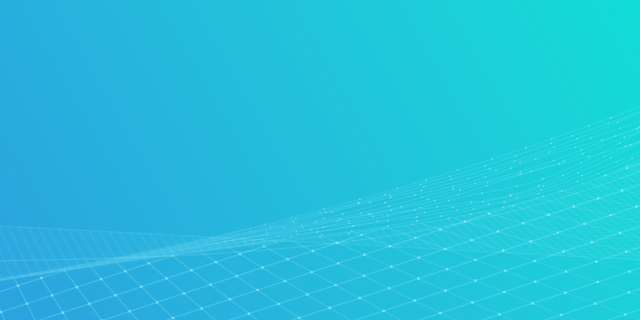
A Shadertoy shader for this background:

```glsl
float hash(float n) {
    return fract(sin(n * 127.1) * 43758.55);
}

// One-dimensional gradient noise
float gradientNoise(float x) {
    float i = floor(x), f = x - i;
    float a = (hash(i) * 2.0 - 1.0) * f;
    float b = (hash(i + 1.0) * 2.0 - 1.0) * (f - 1.0);
    return mix(a, b, f * f * f * (f * (f * 6.0 - 15.0) + 10.0));
}

// Edges of the folded sheet
float crest(float x) { return 0.13 + 0.158 * x + 0.055 * x * x; }
float fold(float x) { return 0.122 + 0.16 * x + 0.0295 * x * x * x * (x - 1.754); }
float horizon(float x) { return 0.294 - 0.053 * x; }
float swell(float x) { return 0.185 + 0.02 * x + 0.03 * x * x * x; }

float strand(float x, float t) {
    float sway = gradientNoise(x * 2.2 + t * 91.0) * 0.035 * x;
    return mix(crest(x), fold(x), t) + sway * sin(3.1416 * t);
}

float softDisc(float d, float radius) {
    float px = 1.0 / iResolution.y;
    return 1.0 - smoothstep(radius - px * 0.6, radius + px * 0.6, d);
}

float stroke(float d, float width) {
    return 1.0 - smoothstep(0.0, 1.2 / iResolution.y, abs(d) - width);
}

// Lines where the coordinate c crosses whole numbers
float gridLine(float c, float width) {
    float slope = length(vec2(dFdx(c), dFdy(c))) * iResolution.y;
    float d = abs(fract(c + 0.5) - 0.5) / max(slope, 0.001);
    return stroke(d, width) * (1.0 - smoothstep(0.25, 0.8, slope / iResolution.y) * 0.7);
}

// Round dots at the crossings of a warped grid
float gridDots(vec2 q, float radius) {
    mat2 warp = mat2(dFdx(q), dFdy(q));
    vec2 offset = inverse(warp) * (fract(q + 0.5) - 0.5);
    return softDisc(length(offset) / iResolution.y, radius);
}

void mainImage(out vec4 fragColor, in vec2 fragCoord) {
    vec2 p = fragCoord / iResolution.y;
    p.x *= 2.0 * iResolution.y / iResolution.x;
    float x = p.x, y = p.y;

    // Diagonal blue to turquoise gradient
    float t = dot(p, vec2(0.87, 0.5)) / 2.24;
    vec3 color = mix(vec3(0.165, 0.635, 0.875), vec3(0.115, 0.865, 0.845), t);
    color.r -= 0.05 * t * t * t * t;

    // Wide perspective grid on the near side
    float depth = 0.219 - y;
    float column = (x - 0.5 * depth) / (1.0 + 1.6 * depth);
    vec2 floorGrid = vec2(column * 13.7 / (1.0 + 0.34 * column),
                          (1.0 - y + 0.33 * x) * 15.36);
    float floorMask = 1.0 - smoothstep(-0.015, 0.01, y - fold(x));
    float rows = gridLine(floorGrid.y, 0.0002) * 0.27;
    float columns = gridLine(floorGrid.x, 0.0002) * mix(0.28, 0.1, x * 0.5);
    float light = max(rows, columns) * floorMask;
    float dots = gridDots(floorGrid, 0.0042) * floorMask * 0.52;

    // Fine mesh between the fold and the far edge
    float low = min(fold(x), horizon(x)), high = max(fold(x), horizon(x));
    float meshMask = smoothstep(low - 0.003, low + 0.003, y)
                   * (1.0 - smoothstep(high - 0.003, high + 0.003, y));
    float span = sqrt(pow(horizon(x) - fold(x), 2.0) + 0.0016);
    float meshRows = gridLine((y - horizon(x)) / span * 26.0, 0.0002);
    float meshColumns = gridLine((x + (0.5 + 0.6 * x) * y) * 28.0, 0.0002);
    light += meshMask * (meshRows * 0.06 + meshColumns * 0.1 + 0.02);
    light += stroke(y - horizon(x), 0.0003) * 0.12;
    light += stroke(y - swell(x), 0.0005) * 0.16;

    // Bundle of strands with scattered dots
    float strandLight = mix(0.04, 0.16, smoothstep(0.0, 1.2, x));
    for (int i = 0; i < 14; i++) {
        float s = float(i) / 13.0;
        light += stroke(y - strand(x, s), 0.0001) * strandLight;
        float shift = hash(float(i) + 3.0);
        float cell = floor(x / 0.1 + shift);
        float dotX = (cell - shift + 0.25 + 0.5 * hash(cell + s * 57.0)) * 0.1;
        float dotD = length(p - vec2(dotX, strand(dotX, s)));
        dots += softDisc(dotD, 0.0028) * 0.42 * smoothstep(0.5, 1.2, x);
    }

    // Haze where the sheet folds over itself
    float haze = exp(-pow((y - mix(crest(x), fold(x), 0.6)) / 0.02, 2.0));
    light += haze * 0.07 * exp(-pow((x - 0.65) / 0.5, 2.0));

    color = mix(color, vec3(0.55, 0.93, 0.98), min(light, 0.5));
    color = mix(color, vec3(0.7, 0.97, 1.0), min(dots, 0.7));
    fragColor = vec4(color, 1.0);
}
```
